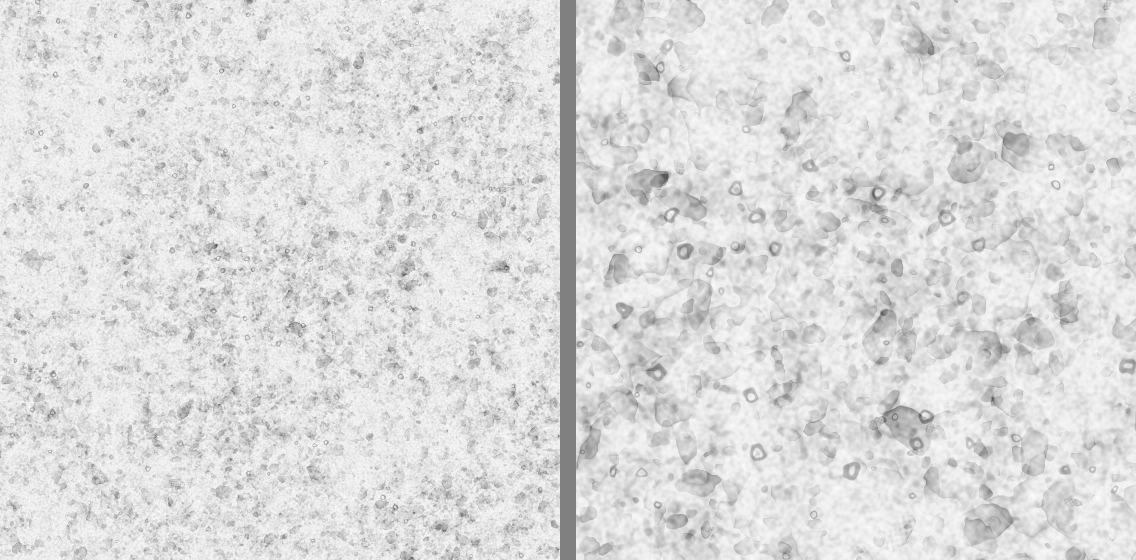
Left, the full canvas; right, a detail of the centre.
A Shadertoy shader for this texture:

```glsl
// Pale crushed-stone surface: overlapping grey chips, curled flake edges,
// ringed pits and clustered stipple over a bright, finely grained ground.
// Built from gradient noise and jittered cell scatters, tinted in neutral grey.

#define GROUND 0.948
#define MOTTLE 0.085
#define CHIP_TONE 0.155
#define FLAKE_TONE 0.15
#define PIT_TONE 0.27
#define STIPPLE_TONE 0.19
#define GRAIN 0.088
#define CHIP_CELLS 24.0
#define PIT_CELLS 66.0

vec4 hash4(vec2 p) {
    vec4 q = fract(p.xyxy * vec4(0.1031, 0.1030, 0.0973, 0.1099));
    q += dot(q, q.wzxy + 33.33);
    return fract((q.xxyz + q.yzzw) * q.zywx);
}

vec2 direction(float turn) {
    float a = 6.2832 * turn;
    return vec2(cos(a), sin(a));
}

float cornerSlope(vec2 cell, vec2 offset) {
    return dot(direction(hash4(cell).x), offset);
}

float gradientNoise(vec2 p) {
    vec2 i = floor(p), f = p - i;
    vec2 u = f * f * f * (f * (f * 6.0 - 15.0) + 10.0);
    vec2 e = vec2(1.0, 0.0);
    float low = mix(cornerSlope(i, f), cornerSlope(i + e, f - e), u.x);
    float high = mix(cornerSlope(i + e.yx, f - e.yx), cornerSlope(i + 1.0, f - 1.0), u.x);
    return mix(low, high, u.y);
}

float fbm(vec2 p) {
    float sum = 0.0, amp = 0.5;
    for (int i = 0; i < 4; i++) {
        sum += amp * gradientNoise(p);
        p = mat2(1.6, 1.2, -1.2, 1.6) * p + 17.3;
        amp *= 0.5;
    }
    return sum;
}

// Darkness of one scatter of irregular chips; negative on their bright rims.
float chips(vec2 uv, float cells, float cover, float seed, float pixel) {
    vec2 p = uv * cells, home = floor(p);
    float wobble = 0.20 * gradientNoise(p * 2.3 + seed) + 0.07 * gradientNoise(p * 6.0 - seed);
    float soft = max(0.7 * pixel * cells, 0.015);
    float dark = 0.0, rim = 0.0;
    for (int k = 0; k < 9; k++) {
        vec2 cell = home + vec2(k % 3 - 1, k / 3 - 1);
        vec4 h = hash4(cell + seed);
        vec4 g = hash4(cell + seed + 91.7);
        float present = smoothstep(-0.05, 0.05, cover - h.z);
        vec2 d = p - cell - 0.5 - 0.8 * (h.xy - 0.5);
        vec2 axis = direction(g.x);
        vec2 q = vec2(dot(d, axis), dot(d, vec2(-axis.y, axis.x)));
        float edge = length(q * vec2(0.85, 1.0 + 0.7 * g.y)) + wobble - mix(0.16, 0.46, h.w * h.w);
        float inside = smoothstep(soft, -soft, edge);
        float side = dot(d, direction(g.z)) / (length(d) + 0.05);
        float shade = 0.15 + 0.75 * g.w * g.w + 0.22 * side;
        shade += 0.95 * exp(-abs(edge) * 22.0) * smoothstep(-0.2, 0.9, side);
        // A few chips carry a faint woven imprint.
        vec2 weave = sin(q * 34.0);
        shade += step(0.93, g.y) * 0.35 * weave.x * weave.y;
        dark = max(dark, present * inside * shade);
        float outer = (1.0 - inside) * exp(-max(edge, 0.0) * 25.0);
        rim = max(rim, present * outer * smoothstep(0.1, 0.9, -side));
    }
    return dark - 0.4 * rim * (1.0 - smoothstep(0.0, 0.3, dark));
}

// Small uneven pits, a few with a bright core.
float pits(vec2 uv, float cells, float cover, float pixel) {
    vec2 p = uv * cells, home = floor(p);
    float wobble = 0.20 * gradientNoise(p * 2.7);
    float soft = max(0.8 * pixel * cells, 0.05);
    float dark = 0.0;
    for (int k = 0; k < 9; k++) {
        vec2 cell = home + vec2(k % 3 - 1, k / 3 - 1);
        vec4 h = hash4(cell + 37.0);
        float pick = fract(h.x * 17.0 + h.y * 5.0);
        float present = smoothstep(-0.04, 0.04, cover - h.z);
        float dist = length(p - cell - 0.5 - 0.8 * (h.xy - 0.5)) + wobble;
        float radius = mix(0.10, 0.36, h.w * h.w);
        float body = smoothstep(soft, -soft, dist - radius);
        float core = smoothstep(soft, -soft, dist - 0.4 * radius) * step(0.72, pick);
        dark = max(dark, present * (0.25 + 0.75 * pick * pick) * body * (1.0 - 1.2 * core));
    }
    return dark;
}

void mainImage(out vec4 fragColor, in vec2 fragCoord) {
    vec2 uv = fragCoord / iResolution.y;
    float pixel = 1.0 / iResolution.y;

    // Broad clusters that steer where the debris gathers
    float drift = 0.7 * fbm(uv * 3.2 + 4.1) + 0.9 * fbm(uv * 11.0 + 8.6) + 0.14 * (0.5 - uv.y);
    float cluster = smoothstep(-0.36, 0.34, drift);

    // Cloudy ground
    float mottle = smoothstep(-0.25, 0.32, fbm(uv * 34.0 + 2.7));
    float dark = MOTTLE * mottle * (0.4 + 0.9 * cluster);

    // Curled flakes: soft ramps ending in a sharp edge
    float level = 6.0 * fbm(uv * 11.0 + 21.4);
    float ramp = fract(level);
    float lip = pow(ramp, 5.0) * smoothstep(0.0, fwidth(level) + 0.01, 1.0 - ramp);
    dark += FLAKE_TONE * lip * smoothstep(-0.05, 0.3, gradientNoise(uv * 19.0 + 5.2));

    // Chips in three sizes
    float cover = 0.30 + 0.50 * cluster;
    float chip = chips(uv, CHIP_CELLS, cover, 3.0, pixel);
    chip += 0.90 * chips(uv, CHIP_CELLS * 1.7, cover, 57.0, pixel);
    chip += 0.85 * chips(uv, CHIP_CELLS * 3.1, cover * 0.8, 143.0, pixel);
    dark += CHIP_TONE * chip * (0.75 + 0.5 * mottle);

    // Pits and stipple
    dark += PIT_TONE * pits(uv, PIT_CELLS, 0.10 + 0.30 * cluster, pixel);
    float dots = gradientNoise(uv * 118.0 + 6.3) + 0.6 * gradientNoise(uv * 203.0);
    dark += STIPPLE_TONE * smoothstep(0.08, 0.55, dots) * cluster * (0.4 + 0.6 * mottle);

    // Fine grain
    vec2 turned = mat2(0.8, 0.6, -0.6, 0.8) * uv;
    float grain = gradientNoise(turned * 190.0) + 0.9 * gradientNoise(turned * 337.0 + 9.0);
    float tone = GROUND - dark + GRAIN * grain;
    tone = min(tone, 0.93 + 0.5 * (tone - 0.93));
    fragColor = vec4(vec3(clamp(tone, 0.35, 0.98)), 1.0);
}
```
